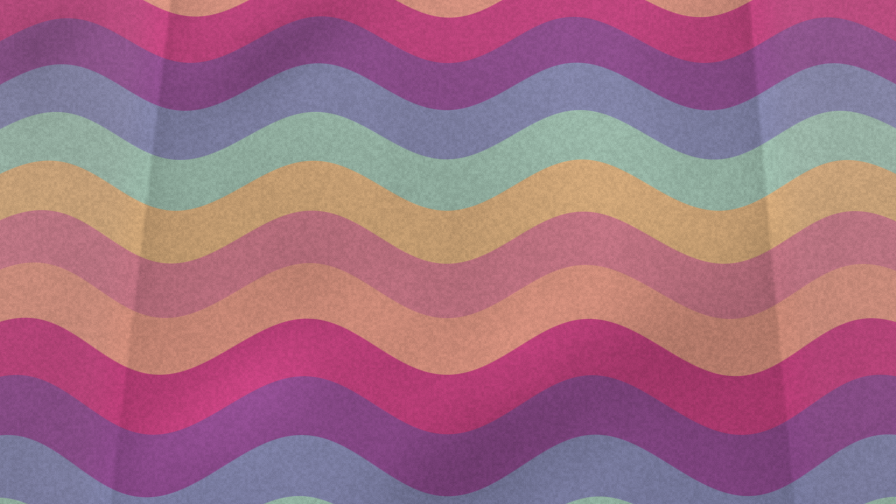
Write a Shadertoy shader that draws this pattern.

```glsl
// Draped cloth printed with seven wavy colour bands that repeat down the canvas.
// Bands come from a cosine-shifted coordinate on a plane tilted in perspective;
// creases, soft folds and fine grain are then shaded over the print.

float hash(vec2 p) {
    vec3 q = fract(p.xyx * 0.1031);
    q += dot(q, q.yzx + 33.33);
    return fract((q.x + q.y) * q.z);
}

float noise(vec2 p) {
    vec2 i = floor(p), f = fract(p);
    f = f * f * (3.0 - 2.0 * f);
    return mix(mix(hash(i), hash(i + vec2(1, 0)), f.x),
               mix(hash(i + vec2(0, 1)), hash(i + vec2(1, 1)), f.x), f.y);
}

float fbm(vec2 p) {
    float sum = 0.0, gain = 0.5;
    for (int i = 0; i < 4; i++) {
        sum += gain * noise(p);
        p = mat2(1.6, 1.2, -1.2, 1.6) * p + 7.3;
        gain *= 0.5;
    }
    return sum;
}

vec3 bandColor(float index) {
    vec3 palette[7] = vec3[7](
        vec3(0.70, 0.23, 0.45),  // magenta
        vec3(0.51, 0.27, 0.51),  // purple
        vec3(0.47, 0.48, 0.62),  // slate blue
        vec3(0.56, 0.68, 0.62),  // sea green
        vec3(0.78, 0.62, 0.44),  // ochre
        vec3(0.73, 0.43, 0.49),  // rose
        vec3(0.79, 0.53, 0.46)); // salmon
    return palette[int(mod(index + 0.5, 7.0))];
}

// Wavy bands on the tilted plane; p.y grows downwards.
vec3 wavyBands(vec2 p) {
    float depth = 0.0886 + 0.01733 * p.y;
    float across = p.x * 0.1777 / depth;
    float down = (p.y - 0.0347) / depth;
    float band = down + 0.5 - 0.5 * cos(6.28319 * across);
    float edge = floor(band + 0.5);
    float blur = 0.75 * fwidth(band);
    return mix(bandColor(edge - 1.0), bandColor(edge),
               smoothstep(-blur, blur, band - edge));
}

// Crease at t = 0: a shadow on the negative side, a sheen on the positive one.
float crease(float t) {
    float side = smoothstep(-0.006, 0.006, t);
    return mix(-0.10 * exp(t / 0.05), 0.09 * exp(-t / 0.10), side);
}

// Soft elongated patch of light, stretched along a slope.
float softFold(vec2 p, vec2 center, vec2 size) {
    vec2 q = mat2(0.82, 0.57, -0.57, 0.82) * (p - center);
    q /= size;
    return exp(-dot(q, q));
}

void mainImage(out vec4 fragColor, in vec2 fragCoord) {
    vec2 p = (fragCoord - vec2(0.5 * iResolution.x, 0.0)) / iResolution.y;
    p.y = 1.0 - p.y;

    // Print, shifted slightly by the unevenness of the cloth
    vec2 warp = vec2(noise(p * 4.0), noise(p * 4.0 + 19.0)) - 0.5;
    vec3 color = wavyBands(p + 0.006 * warp);

    // Mirrored creases near both sides
    float left = -0.55 - 0.12 * p.y - p.x;
    float right = p.x - 0.597 - 0.09 * p.y;
    float fade = 1.0 - 0.45 * p.y;
    float light = 1.0 + fade * (crease(left) + crease(right));

    // Broad folds and mottling
    light -= 0.16 * softFold(p, vec2(-0.33, 0.10), vec2(0.20, 0.06));
    light += 0.13 * softFold(p, vec2(-0.42, 0.80), vec2(0.26, 0.08));
    light -= 0.13 * softFold(p, vec2(0.08, 0.90), vec2(0.28, 0.10));
    light -= 0.08 * softFold(p, vec2(0.50, 0.68), vec2(0.25, 0.12));
    light += 0.06 * softFold(p, vec2(0.10, 0.72), vec2(0.28, 0.08));
    light -= 0.10 * softFold(p, vec2(-0.80, 0.08), vec2(0.13, 0.05));
    light += 0.16 * (fbm(p * vec2(3.5, 2.0) + 4.0) - 0.47);
    light += 0.04 - 0.07 * p.y;

    // Fine woven grain
    light += 0.09 * (noise(p * 190.0) - 0.5) + 0.05 * (hash(floor(p * 432.0) + 500.0) - 0.5);

    // Pale haze towards the top and outside the creases
    float outside = smoothstep(0.0, 0.08, max(left, right));
    float haze = 0.07 * (1.0 - p.y) + 0.09 * outside * fade;
    color = mix(color, vec3(0.62, 0.57, 0.58), haze);
    fragColor = vec4(clamp(color * light, 0.0, 1.0), 1.0);
}
```
